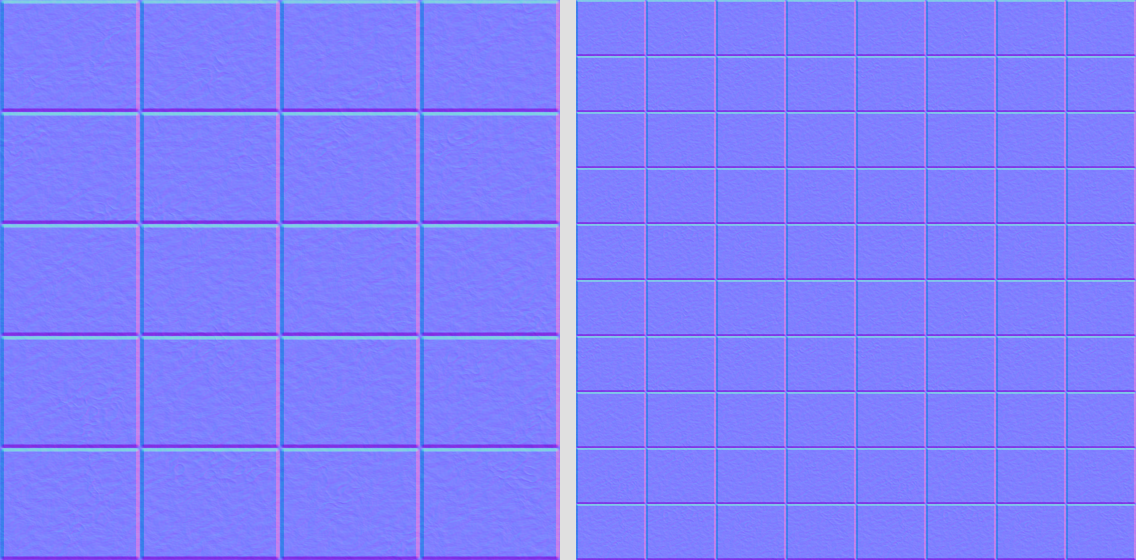
Left, the tile; right, the same tile 2 across and 2 down.
A WebGL 2 fragment shader for this texture map:

```glsl
#version 300 es
precision highp float;
// Tangent-space normal map of a wall of plastered tiles, 4 across and 5 down.
// Soft V grooves give the joint slopes; wrapping gradient noise gives a height
// field of grain, creases and trowel strokes. Both slopes become one normal.

#define TILES vec2(4.0, 5.0)            // repeats across and down
#define GROOVE vec2(0.0080, 0.0067)     // half width of the joints
#define STEEPNESS vec2(0.66, 0.80)      // peak slope of the joint walls
#define GRAIN 0.034                     // slope of the fine grain
#define CREASE 0.075                    // slope of the patchy creases
#define STROKE 0.022                    // slope of the trowel strokes
#define WARP 0.007                      // bending of the plaster
#define STEP 0.0007                     // distance for the height difference

uniform vec2 u_resolution;
out vec4 fragColor;

// Random unit vector for a lattice point, repeating with the period
vec2 randomDirection(vec2 cell, vec2 period, float seed) {
    cell = mod(cell, period);
    float h = fract(sin(dot(cell, vec2(127.1, 311.7)) + seed * 17.3) * 43758.5453);
    return vec2(cos(h * 6.28319), sin(h * 6.28319));
}

// Gradient noise that wraps after a whole number of cells
float wrapNoise(vec2 q, vec2 period, float seed) {
    vec2 cell = floor(q);
    vec2 f = q - cell;
    vec2 blend = f * f * f * (f * (f * 6.0 - 15.0) + 10.0);
    vec2 e = vec2(1.0, 0.0);
    float a = dot(randomDirection(cell, period, seed), f);
    float b = dot(randomDirection(cell + e.xy, period, seed), f - e.xy);
    float c = dot(randomDirection(cell + e.yx, period, seed), f - e.yx);
    float d = dot(randomDirection(cell + e.xx, period, seed), f - e.xx);
    return mix(mix(a, b, blend.x), mix(c, d, blend.x), blend.y);
}

float noiseAt(vec2 p, vec2 frequency, float seed) {
    return wrapNoise(p * frequency, frequency, seed);
}

float plasterHeight(vec2 p) {
    // Bend the domain so that no lattice shows
    vec2 q = p + WARP * vec2(noiseAt(p, vec2(23.0), 1.0), noiseAt(p, vec2(23.0), 2.0));

    // Fine grain, slightly longer across than down
    float grain = 0.0;
    vec2 frequency = vec2(52.0, 70.0);
    for (int i = 0; i < 3; i++) {
        grain += noiseAt(q, frequency, 3.0 + float(i)) / frequency.y;
        frequency *= 2.0;
    }

    // Thin creases, gathered in patches
    float patches = smoothstep(0.02, 0.45, noiseAt(p, vec2(9.0), 7.0));
    float ridge = noiseAt(q, vec2(48.0, 62.0), 8.0);
    float crease = patches * exp(-40.0 * ridge * ridge) / 300.0;

    // Long strokes rising to the right; the whole-number shear keeps the wrap
    vec2 sheared = vec2(7.0 * q.x, 56.0 * (2.0 * q.y - q.x));
    float stroke = wrapNoise(sheared, vec2(7.0, 56.0), 9.0) / 112.0;

    return GRAIN * grain + CREASE * crease + STROKE * stroke;
}

// Slope of the joint walls, fading where two joints cross
vec2 grooveSlope(vec2 p) {
    vec2 fromJoint = (fract(p * TILES + 0.5) - 0.5) / TILES;
    vec2 t = clamp(abs(fromJoint) / GROOVE, 0.0, 1.0);
    vec2 u = 2.0 * t - 1.0;
    vec2 wall = 1.0 - u * u * u * u;
    vec2 rise = smoothstep(0.0, 1.0, t);
    return sign(fromJoint) * STEEPNESS * wall * rise.yx;
}

void main() {
    vec2 p = gl_FragCoord.xy / u_resolution;

    // Central differences of the plaster height
    vec2 e = vec2(STEP, 0.0);
    vec2 plasterSlope = vec2(
        plasterHeight(p + e.xy) - plasterHeight(p - e.xy),
        plasterHeight(p + e.yx) - plasterHeight(p - e.yx)) / (2.0 * STEP);

    // Pack the normal into colour
    vec3 normal = normalize(vec3(-grooveSlope(p) - plasterSlope, 1.0));
    fragColor = vec4(0.5 + 0.5 * normal, 1.0);
}
```
